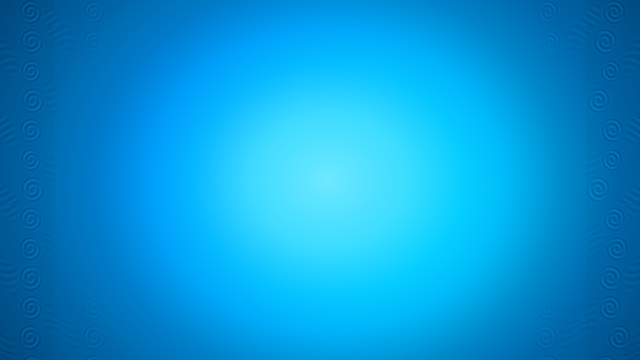
Reproduce this background procedurally as a Shadertoy shader.

```glsl
const vec2 CELL = vec2(0.174, 0.0822);

float hash(vec2 p) {
    return fract(sin(dot(p, vec2(127.1, 311.7))) * 4375.85);
}

float ramp(float a, float b, float x) {
    return clamp((x - a) / (b - a), 0.0, 1.0);
}

// Radial colour ramp from the bright core to the dark rim
vec3 glowColor(float r) {
    vec3 c = mix(vec3(0.43, 0.91, 1.0), vec3(0.24, 0.86, 1.0), ramp(0.0, 0.20, r));
    c = mix(c, vec3(0.02, 0.76, 1.0), ramp(0.20, 0.35, r));
    c = mix(c, vec3(0.0, 0.68, 0.98), ramp(0.35, 0.45, r));
    c = mix(c, vec3(0.0, 0.51, 0.79), ramp(0.45, 0.60, r));
    c = mix(c, vec3(0.0, 0.40, 0.66), ramp(0.60, 0.75, r));
    return mix(c, vec3(0.0, 0.28, 0.49), ramp(0.75, 1.0, r));
}

// Height of a curl: spiral grooves fading at its outer radius
float curl(vec2 p, float radius, float turn) {
    float d = length(p);
    float angle = atan(p.y, p.x);
    float groove = sin(d / radius * 17.0 + angle * turn);
    return groove * smoothstep(radius, radius * 0.7, d) * smoothstep(0.0, radius * 0.15, d);
}

// Height of the carved pattern: one curl per cell, joined by flowing lines
float relief(vec2 p, float jitter) {
    vec2 grid = vec2(p.x, p.y - 0.0214) / CELL;
    vec2 id = floor(grid);
    vec2 local = (fract(grid) - 0.5) * CELL;
    float offset = (hash(id) - 0.5) * jitter;
    vec2 q = local - vec2(offset, 0.0);
    float radius = mix(0.034, 0.041, hash(id + 7.0));
    float wave = p.y + 0.018 * sin(p.x * 36.0 + id.y * 0.4);
    float lines = sin(wave * 300.0) * smoothstep(0.025, 0.055, abs(q.x));
    lines *= smoothstep(-0.1, 0.8, sin(p.x * 29.0 + p.y * 31.0));
    return curl(q, radius, 1.0) + 0.6 * lines;
}

// Directional light over the height field
float emboss(vec2 p, float jitter) {
    vec2 stepToLight = vec2(-0.0012, 0.0018);
    return relief(p + stepToLight, jitter) - relief(p - stepToLight, jitter);
}

// Side bands, reaching farther inward near the corners
float carvedArea(float edge, float y) {
    float band = smoothstep(0.165, 0.135, edge);
    float corner = smoothstep(0.26, 0.46, abs(y - 0.5)) * smoothstep(0.36, 0.20, edge);
    return max(band, 0.8 * corner);
}

void mainImage(out vec4 fragColor, in vec2 fragCoord) {
    vec2 p = fragCoord / iResolution.y;
    float width = iResolution.x / iResolution.y;
    vec2 fromCore = p - vec2(0.512 * width, 0.5);

    // Central glow, greener toward the lower right
    float r = length(fromCore * vec2(0.92, 1.08));
    vec3 color = glowColor(r);
    float tilt = dot(fromCore, vec2(0.12, -0.06));
    color.g += tilt * smoothstep(0.1, 0.35, r) * smoothstep(0.75, 0.4, r);

    // Carved ornament along both sides
    bool onRight = p.x > 0.5 * width;
    float edge = onRight ? width - p.x : p.x;
    float jitter = onRight ? 0.06 : 0.008;
    float light = emboss(vec2(edge, p.y), jitter) * carvedArea(edge, p.y);
    color += light * vec3(0.012, 0.035, 0.045);
    color *= 1.0 - 0.025 * smoothstep(0.155, 0.145, edge);

    fragColor = vec4(clamp(color, 0.0, 1.0), 1.0);
}
```
